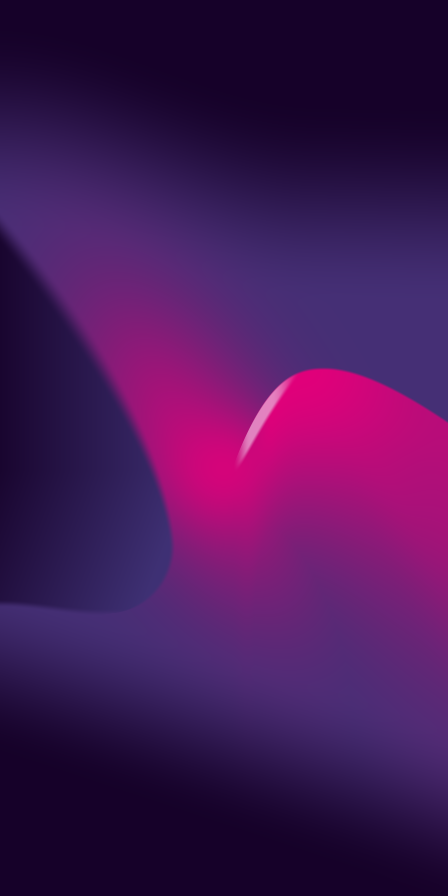
A Shadertoy shader for this background:

```glsl
// Abstract violet backdrop with a shaded leaf, a magenta glow and a glossy folded wave.

const vec3 NIGHT   = vec3(0.085, 0.005, 0.160);
const vec3 VIOLET  = vec3(0.270, 0.185, 0.460);
const vec3 INDIGO  = vec3(0.245, 0.190, 0.455);
const vec3 MAGENTA = vec3(0.880, 0.000, 0.480);
const vec3 GLOSS   = vec3(0.900, 0.600, 0.800);

// Elliptical glow whose long axis follows the unit vector axis.
float glow(vec2 p, vec2 center, vec2 axis, vec2 size) {
    vec2 d = p - center;
    vec2 q = vec2(dot(d, axis), dot(d, vec2(-axis.y, axis.x))) / size;
    return exp(-dot(q, q));
}

// Light band between the dark upper and lower corners.
float bandLight(vec2 p) {
    float top = 1.95 - 0.16 * smoothstep(0.0, 0.7, p.x) - 0.02 * p.x;
    float bottom = 0.31 - 0.33 * p.x;
    return smoothstep(0.0, 0.46, top - p.y) * smoothstep(0.0, 0.40, p.y - bottom);
}

// Height of the wave crest: a steep rise, then a long slope.
float crestHeight(float x) {
    float rise = clamp((x - 0.52) / 0.205, 0.0, 1.0);
    float fall = max(x - 0.725, 0.0);
    return 0.958 + 0.219 * (1.0 - pow(1.0 - rise, 2.5))
         - 2.9 * fall * fall / (1.0 + 3.0 * fall);
}

// Right-hand boundary of the leaf, measured from its lower tip.
float leafEdge(float h) {
    float upper = 0.65 * pow(max(h - 0.15, 0.0), 1.55);
    float e = clamp((0.15 - h) / 0.15, 0.0, 1.0);
    float lower = 0.15 * (1.0 - sqrt(1.0 - e * e));
    return 0.385 - upper - lower;
}

// Magenta strength below the crest, with a faint diagonal seam.
float waveGlow(vec2 p, float depth) {
    float reach = mix(0.36, 0.49, smoothstep(0.6, 1.0, p.x));
    float strength = mix(1.0, 0.74, smoothstep(0.68, 1.0, p.x));
    float fade = exp(-pow(max(depth, 0.0) / reach, 2.0));
    float seam = p.x - 0.78 - 0.43 * (0.95 - p.y);
    float seamLight = 0.10 * smoothstep(-0.02, 0.10, seam) * smoothstep(0.12, 0.35, depth);
    return clamp(strength * fade + seamLight * fade, 0.0, 1.0);
}

// Narrow reflection between the crest and its inner curve.
float crescent(vec2 p, float depth, float soft) {
    float s = clamp((p.x - 0.52) / 0.155, 0.0, 1.0);
    float width = 0.135 * sqrt(s) * (1.0 - s);
    float inside = smoothstep(-soft, soft, depth)
                 * (1.0 - smoothstep(width - 0.016, width + soft, depth));
    return inside * smoothstep(0.0, 0.25, s) * (1.0 - smoothstep(0.55, 1.0, s));
}

void mainImage(out vec4 fragColor, in vec2 fragCoord) {
    vec2 p = fragCoord / iResolution.xy * vec2(1.0, 2.0);
    float soft = 1.5 / iResolution.x;

    // Background and diffuse glow
    vec3 color = mix(NIGHT, VIOLET, bandLight(p));
    float haze = 0.70 * glow(p, vec2(0.43, 1.0), vec2(0.52, -0.854), vec2(0.40, 0.19));
    float core = 0.78 * glow(p, vec2(0.508, 0.955), vec2(1.0, 0.0), vec2(0.125, 0.115));
    float warmth = 1.0 - (1.0 - haze) * (1.0 - core);

    // Folded wave
    float depth = crestHeight(p.x) - p.y;
    float waveMask = smoothstep(-soft, soft, depth * 0.8) * smoothstep(0.52, 0.61, p.x);
    float wave = max(waveGlow(p, depth), warmth);
    color = mix(color, MAGENTA, mix(warmth, wave, waveMask));
    color = mix(color, GLOSS, 0.85 * crescent(p, depth, soft));

    // Leaf, lighter toward its rounded tip
    float h = p.y - 0.63;
    float blur = mix(0.006, 0.026, smoothstep(0.1, 0.7, h));
    float leaf = smoothstep(-blur, blur, (leafEdge(h) - p.x) * 0.85)
               * smoothstep(-0.006, 0.012, h - 0.02 * (1.0 - smoothstep(0.0, 0.23, p.x)));
    float light = 0.08 + 2.1 * p.x + 0.8 * max(0.95 - p.y, 0.0);
    color = mix(color, mix(NIGHT, INDIGO, clamp(light, 0.0, 1.0)), leaf);

    fragColor = vec4(color, 1.0);
}
```
